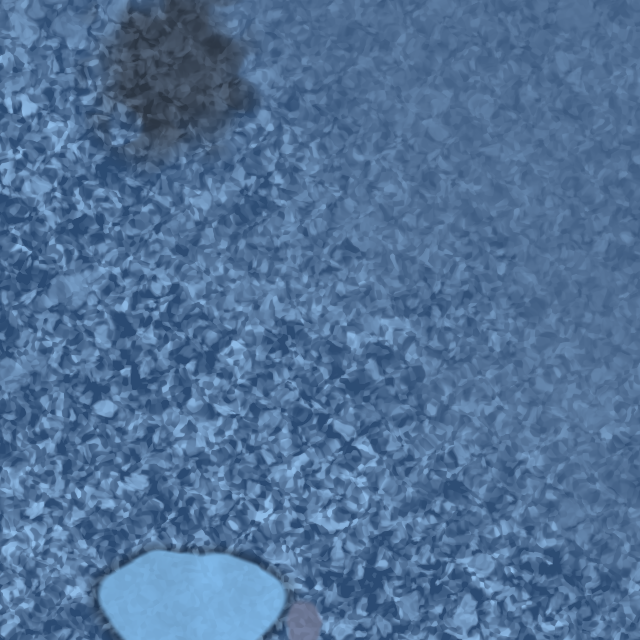
Write a three.js fragment shader that draws this texture.

```glsl
// Blue-lit gritty ground: fine gravel, scattered pale grains, a brown stain and a large pebble.
varying vec2 vUv;

const vec3 SHADE = vec3(0.17, 0.295, 0.45);
const vec3 MIDDLE = vec3(0.33, 0.455, 0.605);
const vec3 LIGHT = vec3(0.54, 0.71, 0.88);
const vec3 HAZE = vec3(0.33, 0.43, 0.56);
const vec3 STAIN = vec3(0.235, 0.275, 0.33);
const vec3 PEBBLE = vec3(0.47, 0.68, 0.86);
const vec3 RUST = vec3(0.42, 0.47, 0.59);

const float BASE_TONE = 0.40;
const float FINE_SCALE = 68.0;
const float DUST_SCALE = 125.0;
const float EDGE = 0.0035;                    // softness of grain outlines
const vec2 STAIN_CENTRE = vec2(0.265, 0.895);
const vec2 PEBBLE_CENTRE = vec2(0.298, 0.052);
const vec2 PEBBLE_SIZE = vec2(0.143, 0.088);
const vec2 RUST_CENTRE = vec2(0.475, 0.022);

vec3 hash3(vec2 cell) {
  vec3 q = fract(vec3(cell.xyx) * vec3(0.1031, 0.1030, 0.0973));
  q += dot(q, q.yxz + 33.33);
  return fract((q.xxy + q.yzz) * q.zyx);
}

// Cellular mosaic of random tones, softly blended; centred on zero.
float softCells(vec2 p) {
  vec2 home = floor(p);
  float total = 0.0;
  float weights = 0.0;
  for (int y = -1; y <= 1; y++) {
    for (int x = -1; x <= 1; x++) {
      vec2 cell = home + vec2(float(x), float(y));
      vec3 rnd = hash3(cell);
      vec2 d = p - cell - rnd.xy;
      float w = exp(-9.0 * dot(d, d));
      total += w * rnd.z;
      weights += w;
    }
  }
  return total / weights - 0.5;
}

// Sparse, turned, lumpy grains: x is coverage, y is tone.
vec2 grains(vec2 uv, float scale, float density) {
  vec2 p = uv * scale;
  vec2 home = floor(p);
  vec2 result = vec2(0.0);
  for (int y = -1; y <= 1; y++) {
    for (int x = -1; x <= 1; x++) {
      vec2 cell = home + vec2(float(x), float(y));
      vec3 place = hash3(cell + scale);
      vec3 form = hash3(cell + 2.7 * scale + 19.0);
      vec2 d = p - cell - mix(vec2(0.2), vec2(0.8), place.xy);
      float turn = 6.2832 * form.x;
      d = mat2(cos(turn), -sin(turn), sin(turn), cos(turn)) * d;
      d.y *= 1.0 + 0.7 * form.y;
      float angle = atan(d.y, d.x + 0.0001);
      float lump = 1.0 + 0.13 * sin(3.0 * angle + turn) + 0.08 * sin(5.0 * angle - turn);
      float radius = mix(0.24, 0.46, form.z) * lump;
      float soft = EDGE * scale;
      float cover = 1.0 - smoothstep(radius - soft, radius + soft, length(d));
      cover *= step(place.z, density);
      if (cover > result.x) result = vec2(cover, mix(0.60, 1.02, form.y));
    }
  }
  return result;
}

// Lays one size of grain, with a faint shadow, over the ground tone.
float scatter(float tone, vec2 uv, float scale, float density, float strength) {
  float shadow = grains(uv + vec2(-0.003, 0.004), scale, density).x;
  vec2 grain = grains(uv, scale, density);
  tone -= 0.17 * shadow * (1.0 - grain.x);
  return mix(tone, grain.y, grain.x * strength);
}

float lumpyEllipse(vec2 d, vec2 size) {
  float angle = atan(d.y, d.x);
  return length(d / size) - 1.0 - 0.06 * sin(3.0 * angle + 0.6) - 0.035 * sin(7.0 * angle);
}

void main() {
  vec2 uv = vUv;
  vec2 warped = uv + 0.003 * vec2(sin(uv.y * 95.0 + 3.0 * sin(uv.x * 41.0)),
                                  sin(uv.x * 87.0 + 3.0 * sin(uv.y * 53.0)));
  float broad = softCells(uv * 6.0 + 3.0);
  float patches = softCells(warped * 22.0 + 11.0);
  float dust = softCells(warped * DUST_SCALE);
  float haze = smoothstep(0.75, 1.6, uv.x + uv.y + 0.35 * broad);

  // Ground and grains, from fine to coarse
  float tone = BASE_TONE + 0.72 * softCells(warped * FINE_SCALE) + 0.62 * dust
             + 0.34 * patches + 0.20 * broad;
  tone = scatter(tone, warped, 52.0, 0.28, 0.72);
  tone = scatter(tone, warped, 27.0, 0.14, 0.75);
  tone = scatter(tone, warped, 14.0, 0.07, 0.70) + 0.08 * dust;
  tone = clamp(mix(tone, 0.43, 0.55 * haze), 0.0, 1.05);
  vec3 color = mix(SHADE, MIDDLE, min(tone * 2.0, 1.0));
  color = mix(color, LIGHT, max(tone * 2.0 - 1.0, 0.0));
  color = mix(color, HAZE, 0.3 * haze);

  // Damp brown stain
  float stainReach = length((uv - STAIN_CENTRE) * vec2(1.0, 0.9)) + 0.05 * patches + 0.04 * broad;
  float stain = 1.0 - smoothstep(0.06, 0.15, stainReach);
  color = mix(color, STAIN * (0.72 + 0.65 * tone), 0.85 * stain);

  // Large pebble with its shadow, and a small rusty stone beside it
  float outline = lumpyEllipse(uv - PEBBLE_CENTRE, PEBBLE_SIZE) + 0.08 * patches;
  color *= 1.0 - 0.30 * (1.0 - smoothstep(0.0, 0.22, outline));
  vec3 face = PEBBLE * (1.0 + 0.07 * patches + 0.06 * dust + 0.08 * broad);
  color = mix(color, face, 1.0 - smoothstep(-0.045, 0.045, outline));
  float rust = lumpyEllipse(uv - RUST_CENTRE, vec2(0.026, 0.042));
  color = mix(color, RUST * (1.0 + 0.15 * dust), 1.0 - smoothstep(-0.15, 0.15, rust));

  gl_FragColor = vec4(color, 1.0);
}
```
